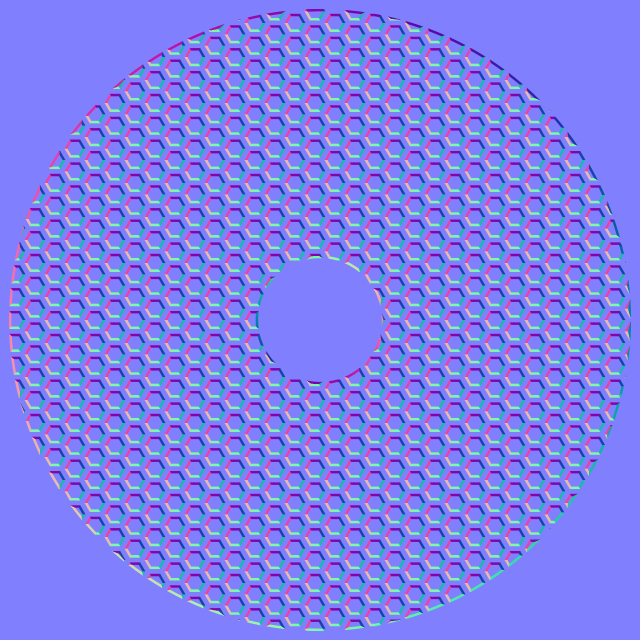
Give the GLSL for this texture map, as a WebGL 2 fragment shader.

```glsl
#version 300 es
precision highp float;

uniform vec2 u_resolution;
out vec4 fragColor;

// Each edge is packed as (outward direction, signed distance).
vec3 deeper(vec3 a, vec3 b) {
    return a.z > b.z ? a : b;
}

vec3 hexEdge(vec2 v) {
    vec2 side = vec2(v.x < 0.0 ? -1.0 : 1.0, v.y < 0.0 ? -1.0 : 1.0);
    vec2 a = abs(v);
    vec2 slant = vec2(0.8660254, 0.5);
    vec3 flatSide = vec3(0.0, side.y, a.y - 0.0141);
    vec3 slantSide = vec3(slant * side, dot(a, slant) - 0.0141);
    return deeper(flatSide, slantSide);
}

// Two interleaved rectangular lattices form the honeycomb.
vec3 honeycombEdge(vec2 p) {
    vec2 cell = vec2(1.0 / 16.0, 1.0 / 28.0);
    vec2 q = p - vec2(0.0234375, 0.0);
    vec2 r = q - 0.5 * cell;
    vec3 even = hexEdge(q - cell * floor(q / cell + 0.5));
    vec3 odd = hexEdge(r - cell * floor(r / cell + 0.5));
    return even.z < odd.z ? even : odd;
}

// Holes are clipped to a ring, so their bevels follow its rims.
vec3 holeEdge(vec2 p) {
    vec2 c = p - 0.5;
    float radius = length(c);
    vec2 radial = c / max(radius, 1e-5);
    vec3 outerRim = vec3(radial, radius - 0.486);
    vec3 innerRim = vec3(-radial, 0.0967 - radius);
    return deeper(honeycombEdge(p), deeper(outerRim, innerRim));
}

vec3 surfaceColor(vec2 p) {
    vec3 edge = holeEdge(p);
    float bevel = smoothstep(0.0003, -0.0006, edge.z)
                * smoothstep(-0.0041, -0.0032, edge.z);
    vec3 normal = normalize(vec3(-edge.xy * 3.2 * bevel, 1.0));
    return 0.5 + 0.5 * normal;
}

void main() {
    // Average a 3x3 grid of samples to smooth thin bevels and mitres.
    vec3 color = vec3(0.0);
    for (int j = -1; j <= 1; j++) {
        for (int i = -1; i <= 1; i++) {
            vec2 offset = vec2(i, j) / 3.0;
            color += surfaceColor((gl_FragCoord.xy + offset) / u_resolution);
        }
    }
    fragColor = vec4(color / 9.0, 1.0);
}
```
